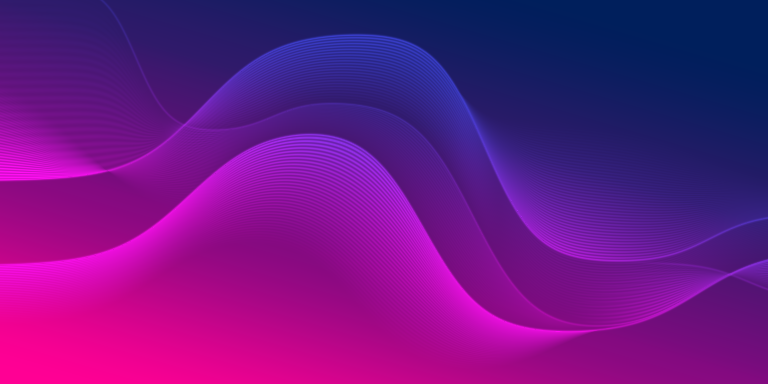
This background is drawn by a Shadertoy shader. Its source:

```glsl
// Flowing ribbons of fine glowing lines over a pink to navy diagonal gradient.

const vec3 PINK    = vec3(1.00, 0.00, 0.58);
const vec3 PLUM    = vec3(0.50, 0.04, 0.50);
const vec3 INDIGO  = vec3(0.20, 0.10, 0.42);
const vec3 NAVY    = vec3(0.00, 0.12, 0.36);
const vec3 MAGENTA = vec3(1.00, 0.06, 0.95);
const vec3 BLUE    = vec3(0.25, 0.27, 0.88);
const float TAU = 6.2831853;

// Soft step from 0 to 1 around a centre.
float rise(float x, float centre, float width) {
    return 1.0 / (1.0 + exp((centre - x) / width));
}

// 1 between two positions, with soft ends.
float window(float x, float from, float to, float soft) {
    return smoothstep(from - soft, from + soft, x)
         * (1.0 - smoothstep(to - soft, to + soft, x));
}

// Curves that bound the ribbons, as height over x.
float crestCurve(float x) {
    return 0.529 + 0.39 * rise(x, 0.53, 0.095) - 0.605 * rise(x, 1.263, 0.0665)
         + 0.13 * rise(x, 1.85, 0.065);
}

float innerCurve(float x) {
    return 1.04 - 0.385 * rise(x, 0.355, 0.042) + 0.085 * rise(x, 0.71, 0.05)
         - 0.61 * rise(x, 1.233, 0.078) + 0.22 * rise(x, 1.82, 0.09);
}

float frontCurve(float x) {
    return 0.308 + 0.37 * rise(x, 0.495, 0.1) - 0.55 * rise(x, 1.105, 0.078)
         + 0.22 * rise(x, 1.82, 0.09);
}

float frontHem(float x) {
    return 0.15 + 0.24 * rise(x, 0.4, 0.09) - 0.37 * rise(x, 0.93, 0.08)
         + 0.15 * rise(x, 1.45, 0.08);
}

float leftVeil(float x) {
    return 0.88 - 0.5 * rise(x, 0.2, 0.13);
}

float rightVeil(float x) {
    return 0.83 - 0.14 * rise(x, 1.2, 0.035) - 0.2 * rise(x, 1.85, 0.13);
}

float tailCurve(float x) {
    return 0.316 - 0.1 * rise(x, 1.95, 0.06);
}

// Diagonal background by four colour stops.
vec3 backdrop(float t) {
    vec3 c = mix(PINK, PLUM, smoothstep(0.02, 0.42, t));
    c = mix(c, INDIGO, clamp((t - 0.38) / 0.27, 0.0, 1.0));
    return mix(c, NAVY, smoothstep(0.6, 0.93, t));
}

// Opacity of a lined sheet, densest at its edge and fading to its hem.
float ribbon(float y, float edge, float hem, float lines, float falloff) {
    float a = y - edge;
    float b = y - hem;
    float cover = abs(clamp(a / fwidth(a) + 0.5, 0.0, 1.0)
                    - clamp(b / fwidth(b) + 0.5, 0.0, 1.0));
    float t = clamp(abs(a) / max(abs(hem - edge), 0.001), 0.0, 1.0);
    float u = t * lines;
    float contrast = 0.38 * (1.0 - smoothstep(0.3, 0.9, fwidth(u)));
    return cover * pow(1.0 - t, falloff) * (1.0 + contrast * cos(TAU * u));
}

// Thin bright line along a curve, of even width on slopes.
float rim(float y, float curve) {
    float d = y - curve;
    float slope = length(vec2(dFdx(d), dFdy(d))) * iResolution.y;
    return exp(-pow(d / (slope * 0.003), 2.0));
}

void mainImage(out vec4 fragColor, in vec2 fragCoord) {
    vec2 p = fragCoord / iResolution.y;
    p.x *= 2.0 * iResolution.y / iResolution.x;
    float x = p.x, y = p.y;

    float diagonal = 0.65 * y + 0.19 * x;
    vec3 color = backdrop(diagonal);
    vec3 tint = mix(MAGENTA, BLUE, smoothstep(0.35, 0.75, diagonal));

    float crest = crestCurve(x);
    float inner = innerCurve(x);
    float front = frontCurve(x);
    float tail = tailCurve(x);

    // Sheets behind the front wave
    float leftSheet = ribbon(y, crest, leftVeil(x), 34.0, 1.5)
                    * mix(0.9, 0.45, smoothstep(0.25, 0.32, x)) * window(x, -1.0, 0.52, 0.14);
    float rightSheet = ribbon(y, crest, rightVeil(x), 44.0, 1.3)
                     * window(x, 1.2, 3.0, 0.01) * (0.75 - 0.5 * smoothstep(1.3, 1.9, x));
    float topSheet = ribbon(y, crest, inner, 24.0, 0.9)
                   * mix(0.15, 0.6, window(x, 0.474, 1.25, 0.06));
    float midSheet = ribbon(y, inner, front, 24.0, 0.8) * 0.24 * window(x, 0.5, 1.5, 0.08);
    float tailSheet = ribbon(y, inner, tail, 16.0, 0.8) * 0.6 * window(x, 1.65, 3.0, 0.2);

    color = mix(color, tint, clamp(leftSheet, 0.0, 1.0));
    color = mix(color, tint, clamp(rightSheet, 0.0, 1.0));
    color = mix(color, tint, clamp(topSheet + midSheet + tailSheet, 0.0, 1.0));

    // Front wave
    float frontSheet = ribbon(y, front, frontHem(x), 36.0, 1.25) * 0.82 * window(x, -1.0, 1.57, 0.05);
    color = mix(color, tint, clamp(frontSheet, 0.0, 1.0));

    // Bright rims
    float rims = 0.55 * rim(y, crest) + 0.25 * rim(y, inner) + 0.5 * rim(y, front)
               + 0.3 * rim(y, tail) * window(x, 1.7, 3.0, 0.1);
    color = mix(color, tint, clamp(rims, 0.0, 0.8));

    fragColor = vec4(color, 1.0);
}
```
